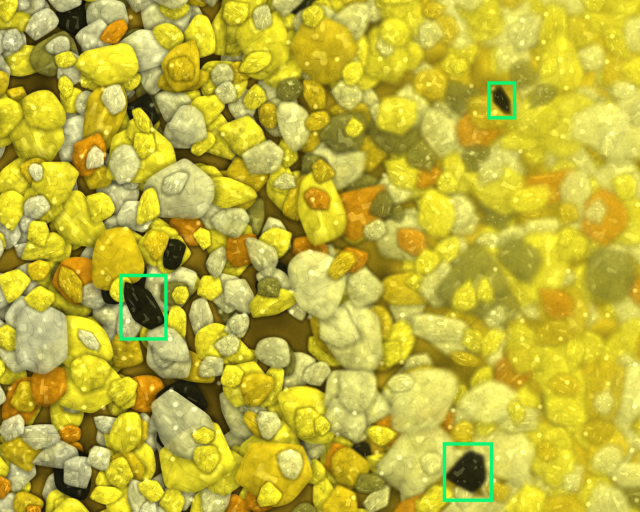
Reproduce this texture procedurally as a Shadertoy shader.

```glsl
// Sunlit yellow sand under a lens, going out of focus to the right, with three green marker frames.

const vec3 PALE    = vec3(0.93, 0.93, 0.55);
const vec3 YELLOW  = vec3(0.96, 0.90, 0.17);
const vec3 OCHRE   = vec3(0.83, 0.72, 0.10);
const vec3 AMBER   = vec3(0.80, 0.54, 0.06);
const vec3 OLIVE   = vec3(0.50, 0.48, 0.17);
const vec3 DARK    = vec3(0.11, 0.11, 0.05);
const vec3 GAP     = vec3(0.42, 0.34, 0.07);
const vec3 FRAME   = vec3(0.05, 0.96, 0.45);
const vec2 LIGHT   = vec2(0.45, 0.89);
const float TAU    = 6.2831853;
const int FACETS   = 7;
const int LAYERS   = 7;
const float SHARP_EDGE   = 0.0018;
const float BLURRED_EDGE = 0.0095;
const float FRAME_WIDTH  = 0.0033;

// Cell size of each grain layer, bottom to top
const float CELLS[LAYERS] = float[](0.085, 0.11, 0.07, 0.13, 0.085, 0.14, 0.055);
// Share of filled cells in each layer
const float FILL[LAYERS] = float[](1.0, 0.9, 0.75, 0.65, 0.55, 0.36, 0.22);
// Frames: centre and half size, in canvas heights
const vec4 FRAMES[3] = vec4[](
    vec4(0.980, 0.804, 0.025, 0.034),
    vec4(0.280, 0.400, 0.044, 0.062),
    vec4(0.914, 0.078, 0.046, 0.055));

vec4 hash4(vec2 p) {
    vec4 q = fract(p.xyxy * vec4(0.1031, 0.1030, 0.0973, 0.1099));
    q += dot(q, q.wzxy + 33.33);
    return fract((q.xxyz + q.yzzw) * q.zywx);
}

float noise(vec2 p) {
    vec2 i = floor(p), f = fract(p);
    f = f * f * (3.0 - 2.0 * f);
    float low  = mix(hash4(i).x, hash4(i + vec2(1, 0)).x, f.x);
    float high = mix(hash4(i + vec2(0, 1)).x, hash4(i + vec2(1, 1)).x, f.x);
    return mix(low, high, f.y);
}

mat2 rotation(float a) {
    return mat2(cos(a), sin(a), -sin(a), cos(a));
}

// Rounded random polygon: distance in x, outward normal in yz
vec3 pebble(vec2 q, vec2 seed, float sharpness) {
    float sum = 0.0;
    vec2 normal = vec2(0.0);
    for (int i = 0; i < FACETS; i++) {
        vec4 h = hash4(seed + float(i) * vec2(3.7, 9.1));
        float a = (float(i) + 0.8 * h.x) * TAU / float(FACETS);
        vec2 dir = vec2(cos(a), sin(a));
        float weight = exp(sharpness * (dot(q, dir) - 0.72 - 0.32 * h.y));
        sum += weight;
        normal += weight * dir;
    }
    return vec3(log(sum) / sharpness, normal / sum);
}

// Picks a mineral colour; the right side leans to yellow, the left to grey
vec3 mineral(float pick, float x) {
    float t = pick + 0.08 * (x - 0.55);
    if (t < 0.022) return DARK;
    if (t < 0.085) return OLIVE;
    if (t < 0.135) return AMBER;
    if (t < 0.26)  return OCHRE;
    vec3 grey = vec3(0.95, 0.94, 1.15);
    return t < 0.61 ? PALE * mix(grey, vec3(1.02, 1.0, 0.88), smoothstep(0.0, 0.9, x)) : YELLOW;
}

// Lays one shaded grain and its contact shadow over the colour
void addGrain(inout vec3 col, vec2 offset, float size, vec2 seed, vec3 tint, float blur) {
    vec4 h = hash4(seed + 71.3);
    float stretch = mix(1.0, 1.35, h.y * h.y);
    mat2 turn = rotation(h.x * TAU);
    vec2 q = turn * offset / size * vec2(1.0 / stretch, stretch);
    if (dot(q, q) > 3.2) return;

    vec3 body = pebble(q, seed, mix(6.0, 22.0, h.z));
    float d = body.x;
    vec2 normal = body.yz * turn;
    float edge = max(mix(SHARP_EDGE, BLURRED_EDGE, blur), 0.8 / iResolution.y);
    float cover = 1.0 - smoothstep(-edge, edge, d * size);
    col *= 1.0 - mix(0.34, 0.12, blur) * (1.0 - smoothstep(-0.05, 0.26, d));
    if (cover <= 0.0) return;

    // Facet light, rim, cloudy inside and glints
    float contrast = mix(1.0, 0.55, blur);
    float mottle = noise(q * 2.6 + seed) * 0.6 + noise(q * 7.0 + seed) * 0.4;
    float shade = 1.0 + contrast * (0.20 * dot(normal, LIGHT) * smoothstep(-0.75, 0.0, d)
        + 0.42 * (mottle - 0.5) - 0.13 * smoothstep(-0.16, 0.0, d)) + 0.14 * (h.w - 0.5);
    float crack = 1.0 - smoothstep(0.0, 0.07, abs(noise(q * 3.1 + seed.yx) - 0.5));
    shade -= 0.09 * contrast * crack;
    float glint = smoothstep(0.66, 0.86, noise(q * 4.5 + seed * 1.7)) * smoothstep(0.0, -0.3, d);
    vec3 grain = tint * shade + 0.17 * glint * vec3(1.0, 1.0, 0.75);
    float opacity = mix(0.94, 0.82, max(blur, step(0.4, tint.b)));
    col = mix(col, grain, cover * opacity);
}

void mainImage(out vec4 fragColor, in vec2 fragCoord) {
    vec2 p = fragCoord / iResolution.y;
    float blur = smoothstep(0.45, 1.1, p.x + 0.15 * (p.y - 0.5));

    // Shadowed bed between the grains
    vec3 col = mix(GAP, OCHRE, 0.75 * blur) * (0.6 + 0.8 * noise(p * 24.0));

    // Heaped grains on jittered grids
    for (int k = 0; k < LAYERS; k++) {
        vec2 g = p / CELLS[k] + float(k) * vec2(0.37, 0.61);
        for (int n = 0; n < 9; n++) {
            vec2 cell = floor(g) + vec2(n % 3 - 1, n / 3 - 1);
            vec2 seed = cell + 40.0 + float(k) * 53.0;
            vec4 h = hash4(seed);
            if (h.w > FILL[k]) continue;
            vec2 offset = (g - cell - 0.5 - 0.6 * (h.xy - 0.5)) * CELLS[k];
            float size = CELLS[k] * mix(0.32, 0.56, h.z);
            addGrain(col, offset, size, seed, mineral(hash4(seed + 19.7).x, p.x - offset.x), blur);
        }
    }

    // Tiny sparkles
    vec2 s = p / 0.045;
    vec4 h = hash4(floor(s) + 300.0);
    float spark = length(fract(s) - 0.3 - 0.4 * h.xy);
    col += 0.35 * step(0.7, h.z) * (1.0 - smoothstep(0.03, 0.15, spark)) * vec3(1.0, 1.0, 0.8);

    // Lens glow and fine speckle
    col = mix(col, YELLOW * vec3(0.98, 0.98, 1.5), 0.17 * blur);
    col *= 1.0 + 0.07 * (noise(p * 260.0) - 0.5);

    // Dark grains inside green frames
    float aa = 0.8 / iResolution.y;
    for (int i = 0; i < 3; i++) {
        vec2 offset = p - FRAMES[i].xy, extent = FRAMES[i].zw;
        addGrain(col, offset, extent.x * 0.85, vec2(11.0 + float(i) * 5.0, 7.0), DARK, 0.6 * blur);
        vec2 b = abs(offset) - extent;
        float outline = abs(max(b.x, b.y)) - FRAME_WIDTH;
        col = mix(col, FRAME, 1.0 - smoothstep(-aa, aa, outline));
    }

    fragColor = vec4(clamp(col, 0.0, 1.0), 1.0);
}
```
